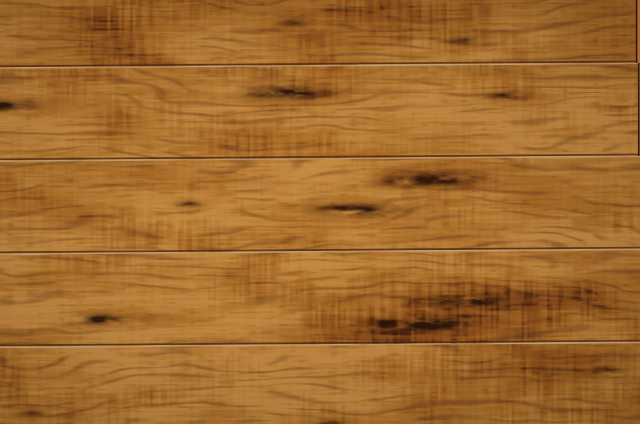
A WebGL 1 fragment shader for this texture:

```glsl
precision highp float;
// Five horizontal rustic wood planks with grain, saw marks, dark knots and pale seams.

uniform vec2 u_resolution;

// Lengths are fractions of the canvas height.
#define PITCH 0.2195
#define FIRST_SEAM 0.181
#define TILT 0.0075
#define SEAM_HALF 0.0018
#define KNOTS 3
#define RING_DENSITY 34.0
#define RING_WARP 6.0
#define DARK vec3(0.27, 0.12, 0.05)
#define BROWN vec3(0.54, 0.30, 0.10)
#define HONEY vec3(0.64, 0.41, 0.15)
#define LIGHT vec3(0.74, 0.52, 0.25)
#define PALE vec3(0.76, 0.64, 0.48)

float hash(vec2 p) {
  vec3 q = fract(p.xyx * 0.1031);
  q += dot(q, q.yzx + 33.33);
  return fract((q.x + q.y) * q.z);
}

float noise(vec2 p) {
  vec2 cell = floor(p);
  vec2 f = fract(p);
  f = f * f * (3.0 - 2.0 * f);
  float low = mix(hash(cell), hash(cell + vec2(1.0, 0.0)), f.x);
  float high = mix(hash(cell + vec2(0.0, 1.0)), hash(cell + 1.0), f.x);
  return mix(low, high, f.y);
}

float fbm(vec2 p) {
  float sum = 0.0;
  float gain = 0.53;
  for (int i = 0; i < 4; i++) {
    sum += gain * noise(p);
    p = p * 2.03 + 17.7;
    gain *= 0.5;
  }
  return sum;
}

// Soft-edged stripe around zero distance.
float stripe(float dist, float halfWidth, float pixel) {
  return 1.0 - smoothstep(halfWidth - 0.7 * pixel, halfWidth + 0.7 * pixel, abs(dist));
}

// x: dark core, y: brown halo, z: vertical bend of the grain.
vec3 knots(vec2 pos, float row, float aspect) {
  vec3 result = vec3(0.0);
  float ragged = fbm(pos * vec2(22.0, 75.0) + row * 13.0) - 0.5;
  for (int i = 0; i < KNOTS; i++) {
    vec2 seed = vec2(float(i) * 7.0 + 31.0, row * 11.0 + 53.0);
    float size = hash(seed);
    vec2 spread = vec2(hash(seed + 3.0), hash(seed + 5.0));
    vec2 centre = vec2((float(i) + spread.x) / float(KNOTS) * aspect, (0.12 + 0.76 * spread.y) * PITCH);
    vec2 radius = mix(vec2(0.025, 0.007), vec2(0.11, 0.015), size * size);
    vec2 offset = pos - centre;
    float reach = dot(offset / radius, offset / radius);
    float core = exp(-reach * 0.9) * (0.75 + 2.4 * ragged);
    float halo = exp(-reach * 0.17) * (0.7 + 1.2 * ragged);
    result.x = max(result.x, core * (0.45 + 0.6 * size));
    result.y = max(result.y, halo * (0.4 + 0.6 * size));
    result.z -= offset.y * 0.55 * exp(-reach * 0.12);
  }
  return result;
}

// Blends the four wood tones, dark at 0 and light at 1.
vec3 woodTone(float t) {
  vec3 color = mix(DARK, BROWN, smoothstep(0.0, 0.36, t));
  color = mix(color, HONEY, smoothstep(0.30, 0.66, t));
  return mix(color, LIGHT, smoothstep(0.58, 1.0, t));
}

void main() {
  float pixel = 1.0 / u_resolution.y;
  float aspect = u_resolution.x * pixel;
  vec2 p = gl_FragCoord.xy * pixel;

  // Plank rows, slightly tilted.
  float level = (p.y - FIRST_SEAM - TILT * p.x) / PITCH;
  float row = floor(level);
  vec2 local = vec2(p.x, fract(level) * PITCH);
  vec3 knot = knots(local, row, aspect);
  vec2 grain = local + vec2(row * 7.31 + 41.0, row * 3.17 + 23.0);
  grain.y += knot.z;

  // Growth rings, fibres and short pores.
  float field = grain.y * RING_DENSITY + RING_WARP * fbm(grain * vec2(1.9, 7.0));
  float ring = smoothstep(0.5, 1.0, abs(fract(field) * 2.0 - 1.0));
  ring *= smoothstep(0.25, 0.7, noise(grain * vec2(11.0, 55.0)));
  float fibre = noise(grain * vec2(13.0, 210.0)) - 0.5;
  float pores = smoothstep(0.62, 0.9, noise(grain * vec2(42.0, 170.0) + 9.0));

  // Stains and crosswise saw marks.
  float stain = fbm(grain * vec2(3.2, 11.0) + 5.0);
  float patchy = smoothstep(0.46, 0.72, fbm(grain * vec2(5.0, 9.0) + 71.0));
  float saw = noise(vec2(grain.x * 150.0, grain.y * 16.0)) - 0.5;

  float tone = 0.79 + 0.06 * (hash(vec2(row + 19.0, 4.0)) - 0.5);
  tone += 0.75 * (stain - 0.5) + 0.22 * fibre + saw * (0.07 + 0.24 * patchy);
  tone -= 0.20 * ring + 0.12 * pores + 0.20 * patchy + 0.42 * max(knot.y, 0.0);
  vec3 color = woodTone(clamp(tone, 0.0, 1.0));
  color = mix(color, vec3(0.45, 0.31, 0.19), 0.28 * ring);
  color = mix(color, vec3(0.15, 0.07, 0.04), clamp(knot.x * 1.25, 0.0, 0.9));

  // Gentle falloff of light towards the corners.
  vec2 centred = gl_FragCoord.xy / u_resolution - vec2(0.45, 0.52);
  color *= 1.04 - 0.36 * dot(centred, centred);

  // Pale seam with a dark groove above it.
  float seam = (level - floor(level + 0.5)) * PITCH;
  float wear = noise(vec2(p.x * 16.0, floor(level + 0.5) * 9.0 + 40.0));
  color = mix(color, DARK, 0.75 * stripe(seam - 0.0042, 0.0021, pixel));
  color = mix(color, PALE, (0.5 + 0.5 * wear) * stripe(seam, SEAM_HALF, pixel));

  // End joint at the right side of the upper planks.
  float joint = p.x - aspect + (row > 2.5 ? 0.008 : 0.003);
  float upper = step(1.5, row);
  color = mix(color, BROWN + 0.12, upper * smoothstep(0.0, pixel, joint));
  color = mix(color, DARK * 0.7, upper * stripe(joint, 0.0018, pixel));

  gl_FragColor = vec4(color, 1.0);
}
```
